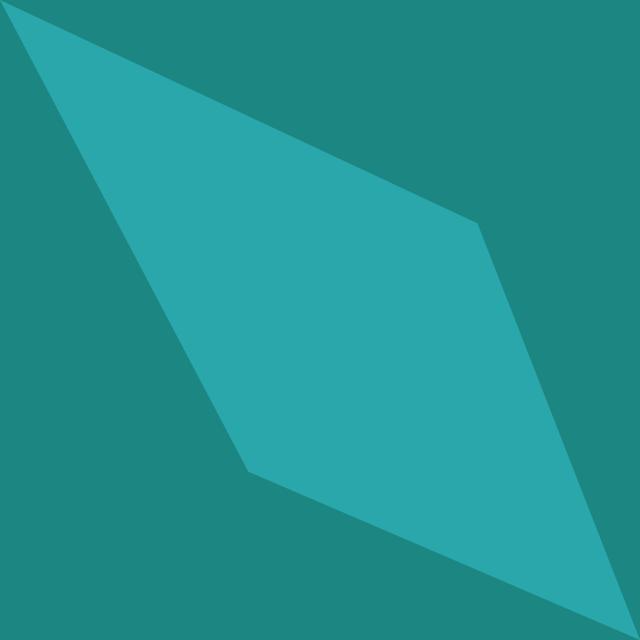
This background is drawn by a WebGL 2 fragment shader. Its source:

```glsl
#version 300 es
precision highp float;
// A light teal slanted kite stretched corner to corner over a dark teal field.

uniform vec2 u_resolution;
out vec4 fragColor;

const vec3 FIELD_COLOR = vec3(0.110, 0.527, 0.514);
const vec3 KITE_COLOR = vec3(0.163, 0.654, 0.667);

// Kite corners in canvas units, listed clockwise
const vec2 TOP_LEFT = vec2(0.0, 1.0);
const vec2 UPPER_RIGHT = vec2(0.746, 0.651);
const vec2 BOTTOM_RIGHT = vec2(1.0, 0.0);
const vec2 LOWER_LEFT = vec2(0.388, 0.263);

// Signed distance to the line from a to b, positive on its right side
float rightOfEdge(vec2 p, vec2 a, vec2 b) {
    vec2 edge = b - a;
    return dot(p - a, normalize(vec2(edge.y, -edge.x)));
}

// Depth inside the convex kite, negative outside
float kiteDepth(vec2 p) {
    float upper = min(rightOfEdge(p, TOP_LEFT, UPPER_RIGHT),
                      rightOfEdge(p, UPPER_RIGHT, BOTTOM_RIGHT));
    float lower = min(rightOfEdge(p, BOTTOM_RIGHT, LOWER_LEFT),
                      rightOfEdge(p, LOWER_LEFT, TOP_LEFT));
    return min(upper, lower);
}

void main() {
    vec2 uv = gl_FragCoord.xy / u_resolution;
    float pixel = 1.0 / min(u_resolution.x, u_resolution.y);

    // One pixel wide antialiased edge
    float coverage = clamp(kiteDepth(uv) / pixel + 0.5, 0.0, 1.0);
    fragColor = vec4(mix(FIELD_COLOR, KITE_COLOR, coverage), 1.0);
}
```
